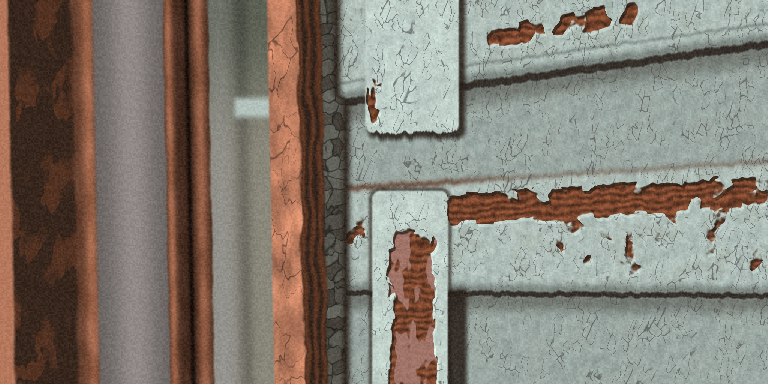
A WebGL 1 fragment shader for this texture:

```glsl
precision highp float;
// Weathered window frame beside overlapping boards of flaking mint paint.
uniform vec2 u_resolution;

#define MINT vec3(.7, .76, .735)
#define DIRTY vec3(.53, .56, .52)
#define SALMON vec3(.71, .47, .36)
#define BROWN vec3(.38, .22, .145)
#define DARK vec3(.16, .125, .1)
#define CHIP_SCALE vec2(29, 22)
#define CRACK_SCALE vec2(58, 25)
#define FLAKE_LIFT vec2(-.005, .008)
#define GRAIN .07

vec2 hash2(vec2 p) {
  return fract(sin(vec2(dot(p, vec2(41.3, 289.1)), dot(p, vec2(127.1, 74.7)))) * 4375.8);
}

// Layered sines, roughly -1 to 1
float waves(vec2 p) {
  float sum = 0., amp = .5;
  for (int i = 0; i < 5; i++) {
    p = mat2(.8, .6, -.6, .8) * p * 1.65 + 1.3;
    sum += amp * sin(p.x + 1.4 * sin(p.y));
    amp *= .65;
  }
  return sum;
}

// Cellular noise: x = blended cell value, y = distance to the border
vec2 cells(vec2 p) {
  float near1 = 8., near2 = 8., total = 0., value = 0.;
  for (int j = -1; j <= 1; j++) for (int i = -1; i <= 1; i++) {
    vec2 cell = floor(p) + vec2(i, j), h = hash2(cell);
    float d = length(cell + .1 + .8 * h - p), w = exp(-26. * d);
    near2 = min(near2, max(near1, d));
    near1 = min(near1, d);
    total += w;
    value += w * fract(h.x * 7.3 + h.y * 3.1);
  }
  return vec2(value / total, near2 - near1);
}

float rise(float x, float a, float soft) { return smoothstep(a - soft, a + soft, x); }
float span(float x, float a, float b, float soft) { return rise(x, a, soft) * rise(-x, -b, soft); }
float bump(float x, float a, float width) { x = (x - a) / width; return exp(-x * x); }

float roundBox(vec2 p, vec2 size) {
  vec2 d = abs(p) - size + .02;
  return length(max(d, 0.)) + min(max(d.x, d.y), 0.) - .02;
}

// Where paint has fallen off, 0 to 1
float bareWood(vec2 p) {
  float topY = p.y - .18 * p.x, midY = p.y - .055 * p.x;
  float e = .62 * span(topY, .645, .705, .025) * span(p.x, 1.25, 1.66, .03);
  e += .68 * span(midY, .351, .436, .02) * rise(p.x, 1.165, .012);
  e += .4 * span(midY, .356, .426, .012) * span(p.x, 1.17, 1.32, .02);
  e += .3 * span(p.y, .28, .44, .04) * rise(p.x, 1.35, .15);
  e += .95 * span(p.x, 1.015, 1.135, .028) * rise(-p.y, -.39, .05);
  e += .75 * bump(p.x, .972, .018) * bump(p.y, .75, .08);
  e += .35 * span(p.x, .88, .97, .02) * span(p.y, .3, .47, .04);
  float chip = cells(p * CHIP_SCALE + .45 * waves(p * 17.)).x;
  return rise(e + .5 * (chip - .5) + .14 * waves(p * 24.), .5, .04);
}

vec3 glass(float x, float y) {
  vec3 left = mix(vec3(.4, .38, .37), vec3(.57, .54, .53), bump(x, .335, .06));
  vec3 right = mix(vec3(.54, .53, .48), vec3(.36, .38, .33), rise(y, .78, .2));
  right = mix(right, vec3(.6), .7 * bump(x, .565, .035) * (1. - .6 * y));
  right *= 1. - .2 * bump(x, .625, .02);
  right = mix(right, MINT, span(y, .695, .745, .012) * rise(x, .605, .01));
  return mix(left, right, rise(x, .49, .01));
}

vec3 windowSide(vec2 p) {
  float x = p.x - .02 * (1. - p.y), rough = waves(p * vec2(28, 12)), edge = x + .003 * rough;
  vec2 flake = cells(p * vec2(20, 13) + .4 * rough);
  vec3 wood = mix(DARK, BROWN, .25 + .5 * rise(flake.x + .2 * rough, .72, .12));
  vec3 trim = mix(BROWN, SALMON, .5 + .18 * rough);
  // Outer frame, moulding and panes
  vec3 col = mix(SALMON, wood, rise(edge, .02, .006));
  col = mix(col, trim * (.72 + .4 * bump(x, .225, .018)), rise(edge, .185, .007));
  col = mix(col, glass(x, p.y), rise(x, .24, .007));
  // Middle bar with two rounded halves
  float bar = .5 + .6 * bump(x, .436, .012) + .55 * bump(x, .515, .017);
  bar *= 1. - .65 * bump(x, .484, .007);
  col = mix(col, trim * bar, span(edge, .424, .54, .004));
  // Flaking salmon post and its dark side
  float relief = waves(p * vec2(30, 16) + .3) - rough;
  vec3 post = SALMON * (1.04 + .13 * relief);
  post *= 1. - .38 * rise(-flake.y, -.05, .05) * rise(flake.x, .45, .15);
  col = mix(col, post, rise(x, .695, .004));
  wood = mix(DARK, BROWN, .55 + .4 * sin(x * 260. + rough * 2.));
  col = mix(col, wood, rise(x + .007 * rough, .772, .004));
  // Narrow grey strip with cross cracks
  flake = cells(p * vec2(22, 30) + .3 * rough);
  wood = mix(DARK, DIRTY, .28 + .35 * flake.x) * (.55 + .45 * rise(flake.y, .08, .08));
  return mix(col, wood, rise(edge, .835, .004));
}

vec3 siding(vec2 p) {
  float rough = waves(p * 21.), fine = waves(p * vec2(95, 60));
  float ragged = .0035 * waves(p * vec2(75, 9)), y = p.y + ragged;
  float top = y - .616 - .14 * p.x, ridge = y - .447 - .064 * p.x, low = y - .251 + .007 * p.x;
  // Boards, lips and the shadows they throw
  float pale = max(rise(top, 0., .004), span(y, y - low, y - ridge, .005));
  vec3 col = MINT * mix(.88, 1., pale) * (1. + .06 * rough + .05 * fine);
  col = mix(col, DIRTY, .3 * rise(rough, .3, .4));
  col = mix(col, BROWN, bump(ridge, .004, .009) * (.7 - .4 * rise(p.x, 1.25, .15)));
  col *= 1. - .22 * (bump(top, .008, .014) + bump(low, .008, .014) + bump(top, .043, .005));
  float shade = max(span(top, -.022, 0., .005), span(low, -.015, 0., .004));
  shade = max(shade, .4 * max(span(top, -.06, 0., .03), span(low, -.05, 0., .025)));
  col = mix(col, DARK, .88 * shade);
  // Nailed cover plates
  vec2 q1 = p - vec2(1.073, .86 - 1.6 * ragged), q2 = p - vec2(1.068, .2);
  vec2 size1 = vec2(.122, .205), size2 = vec2(.098, .302);
  float plate2 = roundBox(q2, size2), plate = min(roundBox(q1, size1), plate2);
  float cast1 = roundBox(q1 - vec2(.012, -.012), size1);
  float cast2 = max(roundBox(q2 - vec2(.045, -.02), size2), low);
  col = mix(col, DARK, .87 * rise(-min(cast1, cast2), -.005, .01));
  col = mix(col, DARK, .6 * bump(plate2, .005, .006));
  col = mix(col, MINT * (1.07 + .05 * rough + .04 * fine), rise(-plate, 0., .003));
  // Hairline cracks
  vec2 crack = cells(p * CRACK_SCALE + .6 * rough);
  float line = rise(-crack.y, -.08, .06) * rise(crack.x + .3 * rough, .62, .12);
  col = mix(col, vec3(.28), .6 * line);
  // Exposed timber under lifted flakes
  float bare = bareWood(p), above = bareWood(p + FLAKE_LIFT);
  float grain = sin(p.y * 310. - p.x * 18. + 3. * rough);
  vec3 timber = BROWN * (1.2 + .25 * grain + .2 * fine);
  float pink = rise(waves(p * vec2(26, 13) + 4.), .05, .1) * rise(-plate2, 0., .004);
  timber = mix(timber, vec3(.66, .49, .45), pink * .85);
  timber = mix(timber, DARK, .75 * (1. - above));
  return mix(col * (1. + .12 * above), timber, bare);
}

void main() {
  vec2 p = gl_FragCoord.xy / u_resolution.y;
  float joint = mix(.902, .878, rise(p.y, .745, .01));
  vec3 col = mix(windowSide(p), siding(p), rise(p.x, joint, .003));
  col = mix(col, DARK, .8 * bump(p.x, joint, .012));
  col += GRAIN * (hash2(floor(p * 256.)).x - .5);
  gl_FragColor = vec4(clamp(col, 0., 1.), 1.);
}
```
